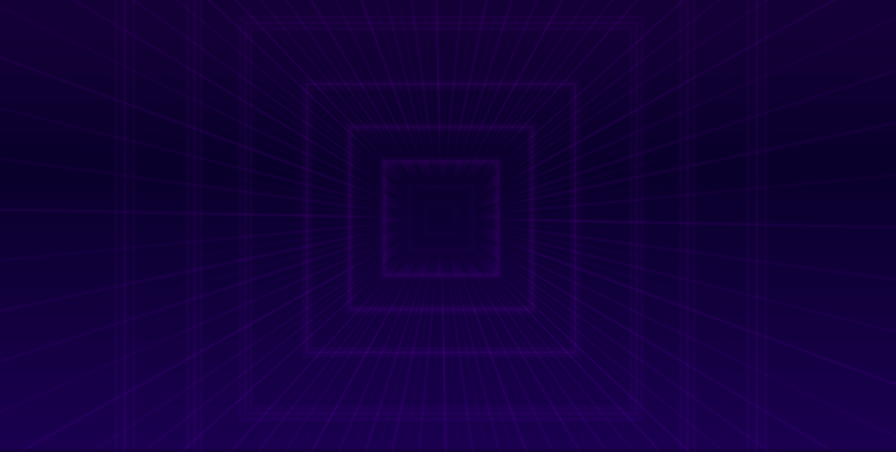
Reproduce this background procedurally as a WebGL 1 fragment shader.

```glsl
precision highp float;
// Dark violet square tunnel: nested triple-line frames crossed by fine radial rays.

uniform vec2 u_resolution;

#define CENTER vec2(0.4922, 0.517)
#define FLOOR_COLOR vec3(0.103, 0.0, 0.315)
#define DEEP_COLOR vec3(0.038, 0.0, 0.172)
#define TOP_COLOR vec3(0.076, 0.0, 0.215)
#define GLOW_COLOR vec3(0.125, 0.0, 0.155)
#define DEEP_HEIGHT 0.61
#define FRAME_WIDTH 0.0034
#define FRAME_SPREAD 0.028
#define RAY_SPACING 0.115
#define RAY_OFFSET -0.02
#define RAY_WIDTH 0.0034

// Soft line profile around distance zero
float line(float d, float width) {
  return exp(-d * d / (width * width));
}

// Half size of a frame: quadratic growth, with the sixth one pushed outward
float frameSize(float i) {
  return 0.0335 + 0.0267 * i + 0.00977 * i * i
       + 0.021 * max(0.0, 1.0 - abs(i - 5.0));
}

// Three parallel lines and a faint halo for every frame
float frames(float reach) {
  float sum = 0.0;
  for (int i = 0; i < 8; i++) {
    float size = frameSize(float(i));
    float d = reach - size;
    float gap = max(size * FRAME_SPREAD, 0.006);
    float outer = smoothstep(0.30, 0.43, size);
    float strength = mix(0.1, 0.5, smoothstep(0.05, 0.12, size)) * mix(1.0, 0.62, outer);
    float sides = line(abs(d) - gap, FRAME_WIDTH) * mix(0.35, 0.75, outer);
    sum += strength * (line(d, FRAME_WIDTH) + sides + 0.12 * line(d, 0.016));
  }
  return sum;
}

// Lines running along the walls, evenly spaced in wall slope
float rays(float slope, float reach, float spacing, float width) {
  float k = (slope - RAY_OFFSET) / spacing;
  float index = floor(k + 0.5);
  float shade = 0.75 + 0.25 * sin(index * 2.4 + 2.0);
  return shade * line((k - index) * spacing * reach, width);
}

void main() {
  vec2 uv = gl_FragCoord.xy / u_resolution;
  vec2 p = (gl_FragCoord.xy - CENTER * u_resolution) / u_resolution.y;
  float reach = max(max(abs(p.x), abs(p.y)), 0.0001);
  float slope = p.x * p.y / (reach * reach);

  // Vertical backdrop, darkest a little above the middle
  vec3 color = mix(FLOOR_COLOR, DEEP_COLOR, clamp(uv.y / DEEP_HEIGHT, 0.0, 1.0));
  color = mix(color, TOP_COLOR, smoothstep(DEEP_HEIGHT, 1.0, uv.y));

  // Long rays, and a finer set that fades out along the walls
  float longRays = rays(slope, reach, RAY_SPACING, RAY_WIDTH)
                 * smoothstep(0.08, 0.25, reach);
  float fineRays = rays(slope, reach, RAY_SPACING * 0.5, RAY_WIDTH * 0.8)
                 * smoothstep(0.10, 0.2, reach) * (1.0 - smoothstep(0.25, 0.8, reach));
  color += GLOW_COLOR * (0.36 * longRays + 0.18 * fineRays);

  // Ragged streaks inside the innermost bright frame
  float streaks = 0.5 + 0.3 * sin(slope * 19.0 + 1.0) + 0.2 * sin(slope * 43.0);
  float inner = smoothstep(0.07, 0.118, reach) * (1.0 - smoothstep(0.12, 0.135, reach));
  color += GLOW_COLOR * 0.4 * streaks * inner;

  color += GLOW_COLOR * frames(reach);

  // Thin shadow along the lower border
  color *= mix(0.75, 1.0, smoothstep(0.003, 0.010, uv.y));
  gl_FragColor = vec4(color, 1.0);
}
```
